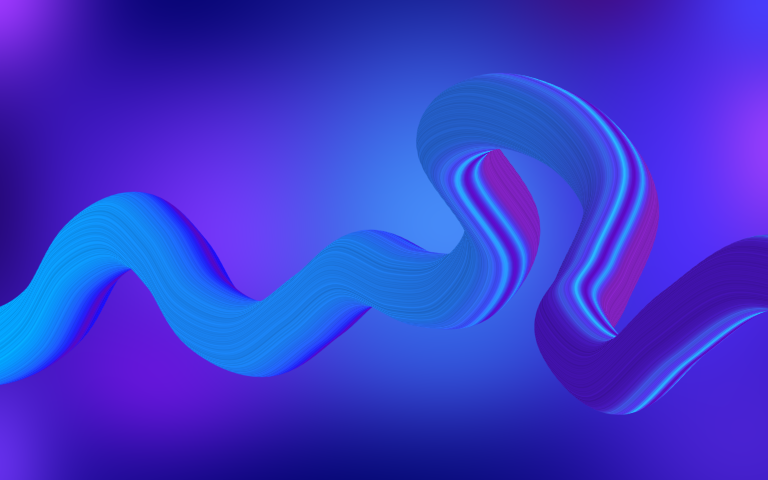
Write a WebGL 2 fragment shader that draws this background.

```glsl
#version 300 es
precision highp float;
// A glossy striped ribbon winds over a blurred blue and violet backdrop.
// The ribbon is a disc swept along a spline: later discs cover earlier ones,
// and the angle on the last disc over a point selects its stripe colour.
uniform vec2 u_resolution;
out vec4 outColor;

#define RADIUS 0.079
#define STEPS 12
#define STREAK_FREQ 38.0
#define STREAK_GAIN 0.10
#define CYAN vec3(0.16, 0.66, 1.0)
#define BLUE vec3(0.10, 0.06, 1.0)
#define PURPLE vec3(0.36, 0.03, 0.76)
#define MAGENTA vec3(0.50, 0.13, 0.74)

const int LAST = 22;
// Spline knots, in units of the canvas height
const vec2 KNOTS[23] = vec2[23](
  vec2(-.125, .271), vec2(.010, .281), vec2(.113, .346), vec2(.192, .475),
  vec2(.287, .521), vec2(.369, .450), vec2(.442, .338), vec2(.554, .294),
  vec2(.663, .365), vec2(.765, .442), vec2(.881, .398), vec2(.983, .408),
  vec2(1.046, .531), vec2(.946, .704), vec2(1.042, .769), vec2(1.202, .708),
  vec2(1.294, .567), vec2(1.233, .396), vec2(1.194, .308), vec2(1.292, .215),
  vec2(1.427, .329), vec2(1.588, .431), vec2(1.771, .396));

// Catmull-Rom curve on the span from knot i to knot i + 1
vec2 spine(int i, float f) {
  vec2 a = KNOTS[max(i - 1, 0)], b = KNOTS[i];
  vec2 c = KNOTS[i + 1], d = KNOTS[min(i + 2, LAST)];
  return b + 0.5 * f * (c - a + f * (2.0 * a - 5.0 * b + 4.0 * c - d
       + f * (3.0 * (b - c) + d - a)));
}

float slope(float n) { return fract(sin(n * 127.1) * 43758.5) * 2.0 - 1.0; }

// One-dimensional gradient noise
float gradientNoise(float x) {
  float i = floor(x), f = x - i;
  return mix(slope(i) * f, slope(i + 1.0) * (f - 1.0), f * f * (3.0 - 2.0 * f));
}

float band(float x, float centre, float width) {
  float d = (x - centre) / width;
  return exp(-d * d);
}

// Stripe colour: q runs from 0 (east of the disc) to 1 (west), t along the spine
vec3 ribbonColor(float q, float t) {
  vec3 body = mix(vec3(0.0, 0.66, 1.0), vec3(0.10, 0.50, 0.93), smoothstep(0.0, 7.0, t));
  body = mix(body, vec3(0.14, 0.36, 0.77), smoothstep(7.0, 14.0, t));
  body = mix(body, vec3(0.25, 0.07, 0.66), smoothstep(14.5, 18.0, t));
  vec3 rim = mix(vec3(0.13, 0.34, 1.0), vec3(0.34, 0.20, 0.95), smoothstep(5.0, 16.0, t));
  vec3 base = mix(rim, body, smoothstep(0.45, 0.78, q));

  // Calm stripes of the early part
  vec3 calm = mix(BLUE, base, smoothstep(0.36, 0.58, q));
  calm = mix(calm, PURPLE, 0.9 * band(q, 0.36, 0.055));

  // Vivid stripes of the later part
  vec3 vivid = mix(base, CYAN, 0.35 * band(q, 0.60, 0.04));
  vivid = mix(vivid, CYAN, band(q, 0.47, 0.035));
  vivid = mix(vivid, PURPLE, 0.95 * band(q, 0.39, 0.032));
  vivid = mix(vivid, CYAN, 0.9 * band(q, 0.31, 0.028));
  vivid = mix(MAGENTA, vivid, smoothstep(0.20, 0.29, q));

  vec3 col = mix(calm, vivid, smoothstep(7.5, 13.0, t));
  float streak = gradientNoise(q * STREAK_FREQ + 0.15 * t)
               + 0.5 * gradientNoise(q * STREAK_FREQ * 2.3 + 7.0);
  return col * (1.0 + STREAK_GAIN * streak * 2.0);
}

// Blend a soft elliptical spot of colour into the backdrop
void glow(inout vec3 col, vec2 p, vec2 centre, vec2 size, vec3 tint, float amount) {
  vec2 d = (p - centre) / size;
  col = mix(col, tint, amount * exp(-dot(d, d)));
}

vec3 backdrop(vec2 p) {
  vec3 col = vec3(0.21, 0.08, 0.73);
  // Dark edges
  glow(col, p, vec2(.42, 1.02), vec2(.38, .20), vec3(0.0, 0.0, .42), .95);
  glow(col, p, vec2(.85, 1.08), vec2(.42, .22), vec3(.03, .02, .45), .9);
  glow(col, p, vec2(1.25, 1.03), vec2(.20, .14), vec3(.25, 0.0, .42), .9);
  glow(col, p, vec2(.75, -.05), vec2(.65, .25), vec3(0.0, 0.0, .42), 1.0);
  glow(col, p, vec2(-.03, .56), vec2(.13, .28), vec3(.12, .02, .42), .9);
  // Violet and blue lights
  glow(col, p, vec2(.50, .50), vec2(.30, .28), vec3(.50, .19, 1.0), .95);
  glow(col, p, vec2(.33, .22), vec2(.22, .15), vec3(.42, .08, .87), .85);
  glow(col, p, vec2(.90, .58), vec2(.31, .38), vec3(.22, .47, .92), .95);
  glow(col, p, vec2(.95, .50), vec2(.22, .20), vec3(.30, .59, 1.0), .75);
  glow(col, p, vec2(.95, .30), vec2(.30, .14), vec3(.18, .38, .90), .5);
  // Right side and corners
  glow(col, p, vec2(1.45, .55), vec2(.23, .42), vec3(.30, .19, 1.0), .9);
  glow(col, p, vec2(1.62, .70), vec2(.14, .22), vec3(.62, .25, 1.0), .9);
  glow(col, p, vec2(1.60, 1.0), vec2(.15, .15), vec3(.28, .25, 1.0), .9);
  glow(col, p, vec2(1.55, .08), vec2(.24, .20), vec3(.32, .15, .85), .7);
  glow(col, p, vec2(-.02, 1.02), vec2(.17, .17), vec3(.62, .22, 1.0), 1.0);
  glow(col, p, vec2(-.02, .03), vec2(.13, .20), vec3(.42, .20, .95), .9);
  return col;
}

void main() {
  vec2 p = gl_FragCoord.xy / u_resolution.y;
  float soft = 0.8 / u_resolution.y;
  vec3 col = backdrop(p);
  float nearest = 1.0;
  for (int i = 0; i < LAST; i++) {
    if (distance(p, spine(i, 0.5)) > 0.25) continue;
    vec2 prev = p - spine(i, 0.0);
    float prevGap = length(prev) - RADIUS - soft;
    for (int k = 1; k <= STEPS; k++) {
      vec2 arm = p - spine(i, float(k) / float(STEPS));
      float gap = length(arm) - RADIUS - soft;
      nearest = min(nearest, min(gap, prevGap));
      // The sweep leaves this point: paint one layer with a smooth edge
      if (prevGap < 0.0 && gap >= 0.0) {
        float cross = prevGap / (prevGap - gap);
        vec2 rimArm = mix(prev, arm, cross);
        float q = abs(atan(rimArm.y, rimArm.x)) / 3.14159;
        float t = float(i) + (float(k) - 1.0 + cross) / float(STEPS);
        col = mix(col, ribbonColor(q, t), smoothstep(0.0, 2.0 * soft, -nearest));
        nearest = 1.0;
      }
      prev = arm;
      prevGap = gap;
    }
  }
  outColor = vec4(clamp(col, 0.0, 1.0), 1.0);
}
```
